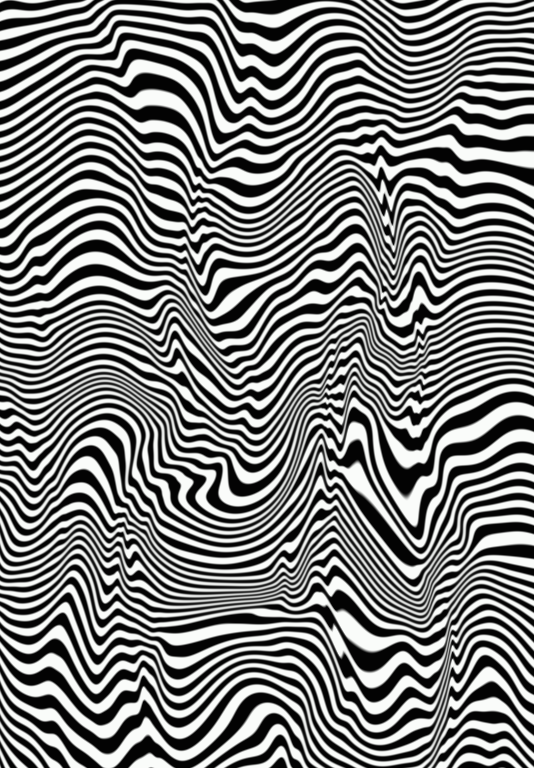
Give the GLSL for this pattern, as a Shadertoy shader.

```glsl
// Draws black and white liquid stripes, calm at the rim and strongly folded near the centre.

const float TAU = 6.2831853;
const float STRIPE_COUNT = 56.0;     // stripes per canvas height
const float EDGE_BLUR = 0.00165;     // edge softness in canvas heights
const float POCKET_BLUR = 0.34;      // least softness, seen where stripes swell
const vec3 INK = vec3(0.01);
const vec3 PAPER = vec3(0.98, 0.988, 0.98);

float hash(vec2 cell) {
    return fract(sin(dot(cell, vec2(127.1, 311.7))) * 43758.55);
}

// Dot product of a random unit direction at a lattice corner with the offset to it
float cornerSlope(vec2 cell, vec2 corner, vec2 local) {
    float angle = TAU * hash(cell + corner);
    return dot(vec2(cos(angle), sin(angle)), local - corner);
}

float gradientNoise(vec2 p) {
    vec2 cell = floor(p), f = fract(p);
    vec2 u = f * f * f * (f * (f * 6.0 - 15.0) + 10.0);
    float low = mix(cornerSlope(cell, vec2(0, 0), f), cornerSlope(cell, vec2(1, 0), f), u.x);
    float high = mix(cornerSlope(cell, vec2(0, 1), f), cornerSlope(cell, vec2(1, 1), f), u.x);
    return mix(low, high, u.y);
}

vec2 noisePair(vec2 p) {
    return vec2(gradientNoise(p + 17.3), gradientNoise(p + 61.8));
}

mat2 rotation(float angle) {
    float c = cos(angle), s = sin(angle);
    return mat2(c, s, -s, c);
}

// 1 in the churning middle and lower right, 0 towards the rim
float turbulence(vec2 p) {
    return 1.0 - smoothstep(0.35, 1.2, length((p - vec2(0.43, 0.39)) / vec2(0.44, 0.50)));
}

// Pushes the plane around in successive, ever finer swirls
vec2 liquify(vec2 p, float churn) {
    float frequency = 3.9, amplitude = 0.115;
    vec2 q = p;
    for (int i = 0; i < 4; i++) {
        float octave = float(i);
        float strength = mix(1.0 / (1.0 + 0.35 * octave), 1.35, churn);
        vec2 samplePoint = rotation(0.35 * octave) * (q * vec2(1.4, 0.72)) * frequency;
        q += amplitude * strength * noisePair(samplePoint + 9.7 * octave);
        frequency *= 1.6;
        amplitude *= 0.56;
    }
    return q;
}

// Stripe phase in radians
float stripePhase(vec2 p) {
    float leftDroop = 0.07 * exp(-p.x * 32.0) * (1.0 - smoothstep(0.3, 0.8, p.y));
    return TAU * STRIPE_COUNT * (liquify(p, turbulence(p)).y - leftDroop);
}

// Local steepness of the phase per canvas height
float phaseSteepness(vec2 p, float phase, float eps) {
    float dx = stripePhase(p + vec2(eps, 0.0)) - phase;
    float dy = stripePhase(p + vec2(0.0, eps)) - phase;
    return length(vec2(dx, dy)) / eps;
}

void mainImage(out vec4 fragColor, in vec2 fragCoord) {
    vec2 p = fragCoord / iResolution.y;
    float phase = stripePhase(p);

    // Tight bundles fade to grey, swollen stripes keep a slight blur
    float softness = max(POCKET_BLUR, EDGE_BLUR * phaseSteepness(p, phase, 0.0005));
    float coverage = smoothstep(-softness, softness, sin(phase) - 0.02);

    fragColor = vec4(mix(INK, PAPER, coverage), 1.0);
}
```
